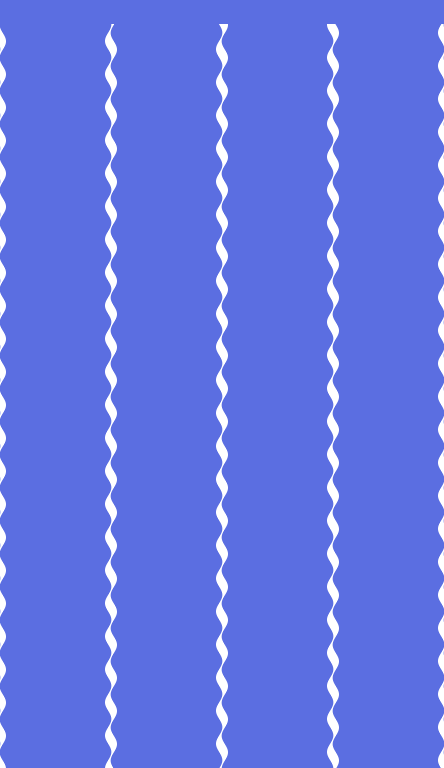
Give the GLSL for this pattern, as a WebGL 2 fragment shader.

```glsl
#version 300 es
precision highp float;
// Upright twisted white ribbons on periwinkle blue, below a plain top band.

uniform vec2 u_resolution;
out vec4 fragColor;

const float TAU = 6.2831853;
const vec3 BLUE = vec3(0.357, 0.432, 0.882);
const vec3 WHITE = vec3(1.0);

// Lengths are fractions of the canvas height.
const float COLUMNS = 4.0;         // ribbon spacings across the width
const float TWIST = 0.04306;       // length of one twist
const float FIRST_BULGE = 0.0538;  // depth of a right bulge in column zero
const float COLUMN_SHIFT = 0.25;   // twists each column drops by
const float EDGE_LAG = 0.26;       // twists by which the left edge leads
const float HALF_WIDTH = 0.00369;  // mean half width of a ribbon
const float SWING = 0.00412;       // sideways swing of each edge
const float TOP_BAND = 0.03125;    // height of the plain band

// Share of a pixel lying on the positive side of an edge.
float coverage(float dist, float pixel) {
    return clamp(dist / pixel + 0.5, 0.0, 1.0);
}

// Wavy edge offset; phase is counted in twists.
float waveEdge(float phase, float halfWidth, float swing) {
    return halfWidth + swing * cos(TAU * phase);
}

// Coverage of one ribbon between its two out-of-step edges.
float ribbon(float x, float phase, float pixel) {
    float right = waveEdge(phase, HALF_WIDTH, SWING);
    float left = -waveEdge(phase + EDGE_LAG, HALF_WIDTH, SWING);
    return max(coverage(right - x, pixel) - coverage(left - x, pixel), 0.0);
}

void main() {
    float pixel = 1.0 / u_resolution.y;
    vec2 p = gl_FragCoord.xy * pixel;
    float depth = 1.0 - p.y;

    // Nearest column and its staggered twist phase.
    float spacing = u_resolution.x * pixel / COLUMNS;
    float column = floor(p.x / spacing + 0.5);
    float phase = (depth - FIRST_BULGE) / TWIST - column * COLUMN_SHIFT;

    float mask = ribbon(p.x - column * spacing, phase, pixel);
    mask *= coverage(depth - TOP_BAND, pixel);
    fragColor = vec4(mix(BLUE, WHITE, mask), 1.0);
}
```
